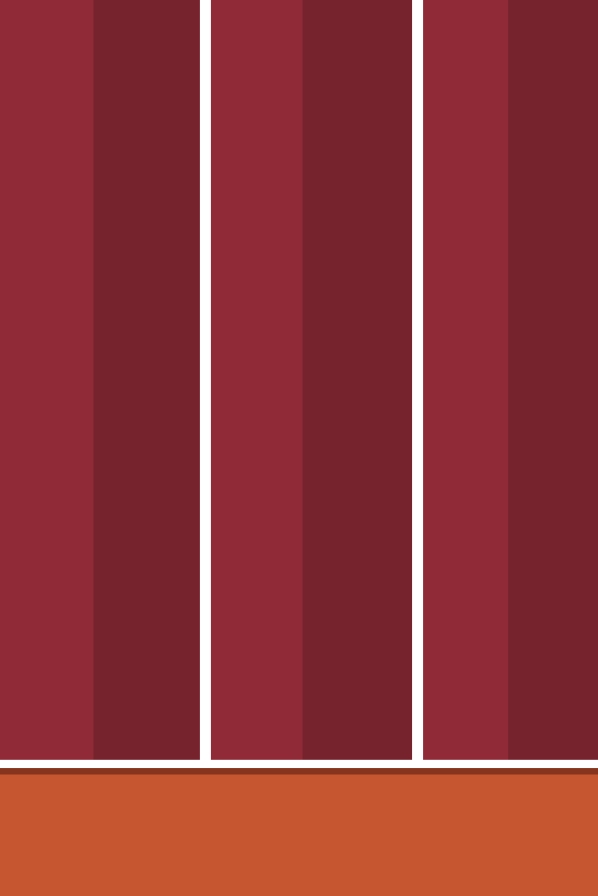
A WebGL 1 fragment shader for this background:

```glsl
precision mediump float;
// Two-tone crimson wall panels split by white gaps above an orange floor band.
uniform vec2 u_resolution;

// Antialiased step: 0 below the edge, 1 above, blended over one pixel.
float rise(float edge, float x, float pixel) {
  return clamp((x - edge) / pixel + 0.5, 0.0, 1.0);
}

float band(float low, float high, float x, float pixel) {
  return rise(low, x, pixel) - rise(high, x, pixel);
}

void main() {
  vec2 uv = gl_FragCoord.xy / u_resolution;
  vec2 pixel = 1.0 / u_resolution;
  vec3 crimson = vec3(0.561, 0.165, 0.212);
  vec3 maroon = vec3(0.463, 0.137, 0.180);
  vec3 white = vec3(1.0);
  vec3 orange = vec3(0.773, 0.337, 0.184);
  vec3 brown = vec3(0.525, 0.204, 0.114);

  // Panels: a shaded right half, then a white gap
  vec3 color = crimson;
  for (int i = 0; i < 3; i++) {
    float n = float(i);
    float shade = 0.1563 + n * (0.3525 - 0.0029 * n);
    float gap = 0.3343 + n * 0.3548;
    color = mix(color, maroon, band(shade, gap, uv.x, pixel.x));
    color = mix(color, white, band(gap, gap + 0.0184, uv.x, pixel.x));
  }

  // Floor: white ledge, brown shadow line, orange band
  color = mix(white, color, rise(0.1520, uv.y, pixel.y));
  color = mix(brown, color, rise(0.1428, uv.y, pixel.y));
  color = mix(orange, color, rise(0.1356, uv.y, pixel.y));

  gl_FragColor = vec4(color, 1.0);
}
```
